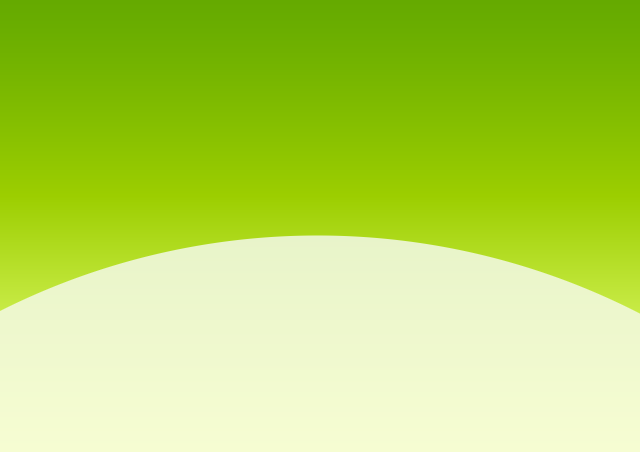
Write a WebGL 1 fragment shader that draws this background.

```glsl
precision highp float;
// A pale, broad hill rising into a green sky that brightens towards the horizon.
uniform vec2 u_resolution;

const vec3 SKY_TOP = vec3(0.396, 0.667, 0.0);
const vec3 SKY_MIDDLE = vec3(0.612, 0.808, 0.0);
const vec3 SKY_LOW = vec3(0.785, 0.922, 0.275);
const vec3 HILL_CREST = vec3(0.910, 0.957, 0.790);
const vec3 HILL_BASE = vec3(0.965, 0.992, 0.825);

const float BAND_HEIGHT = 0.567;
const float LOW_HEIGHT = 0.307;
const float CREST_HEIGHT = 0.479;
const float CREST_X = 0.496;
const float HILL_RADIUS = 1.56;

// Two-part vertical gradient, meeting at the bright band
vec3 skyColor(float height) {
  float above = clamp((height - BAND_HEIGHT) / (1.0 - BAND_HEIGHT), 0.0, 1.0);
  float below = clamp((BAND_HEIGHT - height) / (BAND_HEIGHT - LOW_HEIGHT), 0.0, 1.0);
  vec3 upper = mix(SKY_TOP, SKY_MIDDLE, pow(1.0 - above, 1.2));
  return mix(upper, SKY_LOW, below);
}

vec3 hillColor(float height) {
  return mix(HILL_BASE, HILL_CREST, clamp(height / CREST_HEIGHT, 0.0, 1.0));
}

// Signed distance to a circle, negative inside
float circleDistance(vec2 point, vec2 center, float radius) {
  return length(point - center) - radius;
}

// Coverage of a shape, softened over one pixel
float coverage(float distance, float pixel) {
  return clamp(0.5 - distance / pixel, 0.0, 1.0);
}

void main() {
  // Lengths are in canvas heights
  vec2 point = gl_FragCoord.xy / u_resolution.y;
  float pixel = 1.0 / u_resolution.y;
  float aspect = u_resolution.x / u_resolution.y;

  vec2 center = vec2(CREST_X * aspect, CREST_HEIGHT - HILL_RADIUS);
  float hill = coverage(circleDistance(point, center, HILL_RADIUS), pixel);

  vec3 color = mix(skyColor(point.y), hillColor(point.y), hill);
  gl_FragColor = vec4(color, 1.0);
}
```
